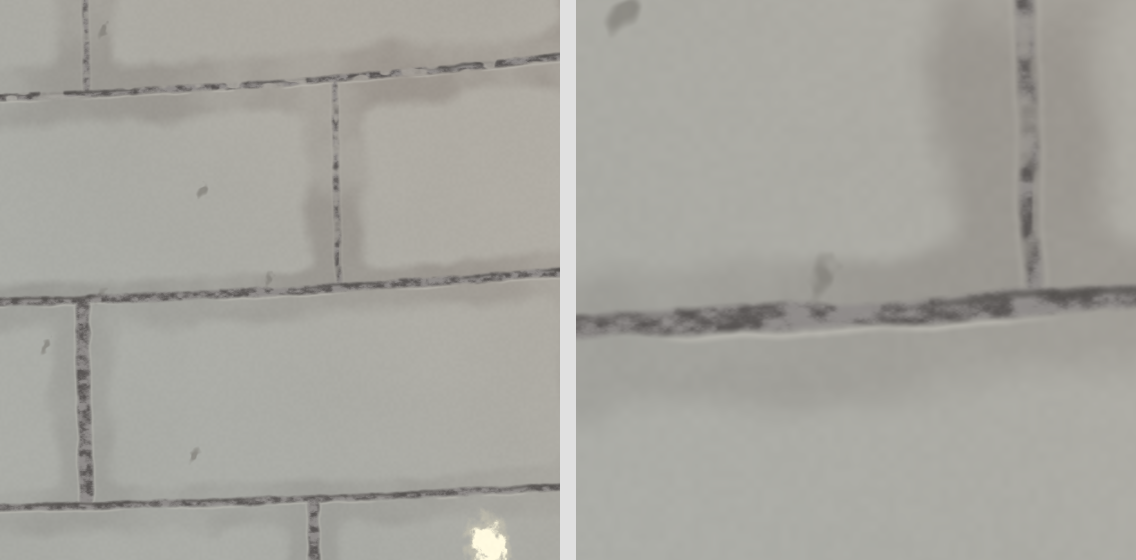
Left: the whole. Right: its middle third, enlarged.
This texture is drawn by a WebGL 2 fragment shader. Its source:

```glsl
#version 300 es
precision highp float;
uniform vec2 u_resolution;
out vec4 fragColor;

float hash(vec2 p) {
  vec3 q = fract(vec3(p.xyx) * 0.1031);
  q += dot(q, q.yzx + 33.33);
  return fract((q.x + q.y) * q.z);
}

float noise(vec2 p) {
  vec2 i = floor(p), f = fract(p);
  f = f * f * (3.0 - 2.0 * f);
  return mix(mix(hash(i), hash(i + vec2(1, 0)), f.x),
             mix(hash(i + vec2(0, 1)), hash(i + vec2(1, 1)), f.x), f.y);
}

float fbm(vec2 p) {
  float sum = 0.0, gain = 0.533;
  for (int i = 0; i < 4; i++) {
    sum += gain * noise(p);
    p = p * 2.03 + 17.0;
    gain *= 0.5;
  }
  return sum;
}

// Soft-edged line around a signed distance
float band(float d, float halfWidth, float soft) {
  return 1.0 - smoothstep(halfWidth - soft, halfWidth + soft, abs(d));
}

// Sparse dark smudges, one candidate per cell
float smudges(vec2 p) {
  vec2 cell = floor(p * 7.0);
  vec2 centre = 0.25 + 0.5 * vec2(hash(cell + 3.1), hash(cell + 8.7));
  vec2 d = (fract(p * 7.0) - centre) / 7.0;
  d.x -= d.y * 0.4;
  float r = length(d / vec2(0.009, 0.016)) + noise(p * 130.0) - 0.4;
  return step(0.87, hash(cell + 21.0)) * (1.0 - smoothstep(0.3, 1.1, r));
}

void main() {
  vec2 p = gl_FragCoord.xy / u_resolution;
  float soft = 0.0018 + 0.7 / min(u_resolution.x, u_resolution.y);

  // Courses rise and fan out slightly to the right
  float bend = p.x * (0.4 + 0.6 * p.x);
  float courseHeight = 0.366 + 0.018 * bend;
  float wobble = (fbm(p * 22.0) - 0.5) * 0.006;
  float v = (p.y - 0.095 - 0.036 * bend + wobble) / courseHeight;
  float row = floor(v);
  float bed = floor(v + 0.5);
  float bedY = (v - bed) * courseHeight;

  // Half-bond head joints
  float shift = 0.151 + 0.45 * mod(row, 2.0) - (row < 0.0 ? 0.038 : 0.0);
  float x = p.x - shift + 0.008 * (v - row - 0.5) + wobble * 0.6;
  float headX = x - 0.9 * floor(x / 0.9 + 0.5);

  // Glaze: cool at lower left, warmer at upper right
  float warmth = smoothstep(0.5, 1.7, p.x + p.y);
  vec3 color = mix(vec3(0.665, 0.67, 0.648), vec3(0.685, 0.67, 0.638), warmth);
  color += (fbm(p * 5.0) - 0.5) * 0.025;

  // Grimy margin with rounded inner corners
  float bottomScale = bedY > 0.0 && bed < 2.0 ? 1.5 : 1.0;
  vec2 inset = max(0.08 - vec2(abs(headX), abs(bedY) * bottomScale), 0.0);
  float edge = 0.08 - length(inset);
  float margin = 1.0 - smoothstep(0.035, 0.066, edge + (fbm(p * 13.0) - 0.5) * 0.045);
  float grime = margin * mix(0.35, 1.0, smoothstep(0.25, 0.7, fbm(p * 7.0 + 4.0)));
  grime *= row > 0.0 ? 1.0 : 0.7;
  color = mix(color, mix(vec3(0.60, 0.60, 0.58), vec3(0.61, 0.585, 0.555), warmth), grime);
  color = mix(color, vec3(0.49, 0.48, 0.455), smudges(p) * 0.65);

  // Pale glazed lips beside the joints
  float bedHalf = (bed == 1.0 ? 0.0075 : 0.006) * mix(0.75, 1.2, noise(p * 35.0));
  float headHalf = (row > 0.0 ? 0.005 : row < 0.0 ? 0.009 : 0.0115)
                 * mix(0.8, 1.15, noise(p * 42.0 + 5.0));
  float lip = band(bedY + bedHalf + 0.003, 0.0015, soft) * smoothstep(0.35, 0.7, noise(p * 25.0));
  float headLip = band(abs(headX) - headHalf - 0.003, 0.0015, soft) * (row > 0.0 ? 0.25 : 0.7);
  color = mix(color, vec3(0.74, 0.73, 0.70), max(lip, headLip) * 0.65);

  // Mortar, speckled and broken away in the upper joints
  float chips = smoothstep(0.3, 0.55, noise(p * vec2(48.0, 85.0) + 9.0));
  float pits = smoothstep(0.25, 0.6, noise(p * vec2(110.0, 75.0)));
  float bedMask = band(bedY, bedHalf, soft * 1.3);
  float headMask = band(headX, headHalf, soft * 1.3);
  float bedFill = bed > 1.0 ? mix(0.2, 1.0, chips) : 0.95;
  float headFill = row > 0.0 ? mix(0.25, 0.9, pits) : 0.95;
  float speckle = fbm(p * vec2(75.0, 110.0));
  vec3 mortar = mix(vec3(0.34, 0.325, 0.32), vec3(0.56, 0.545, 0.54), smoothstep(0.2, 0.72, speckle));
  float crack = band(bedY - bedHalf * 0.55, 0.0022, soft) * smoothstep(0.35, 0.65, noise(p * 14.0 + 2.0));
  color = mix(color, vec3(0.71, 0.695, 0.67), bedMask * (1.0 - bedFill) * 0.6);
  color = mix(color, mortar, max(bedMask * bedFill, headMask * headFill));
  color = mix(color, vec3(0.33, 0.32, 0.305), crack * bedFill * 0.65);

  // Lamp reflection on the lowest course
  vec2 lamp = (p - vec2(0.873, 0.03)) / vec2(0.036, 0.05);
  lamp.x += lamp.y * 0.2;
  float glare = length(lamp) + (fbm(p * 60.0) - 0.5) * 1.3;
  color = mix(color, vec3(0.79, 0.77, 0.69), 0.6 * (1.0 - smoothstep(0.7, 1.3, glare)));
  color = mix(color, vec3(1.0, 0.98, 0.88), 1.0 - smoothstep(0.45, 0.8, glare));

  // Fine grain
  color += (noise(p * 190.0) - 0.5) * 0.012;
  fragColor = vec4(color, 1.0);
}
```
